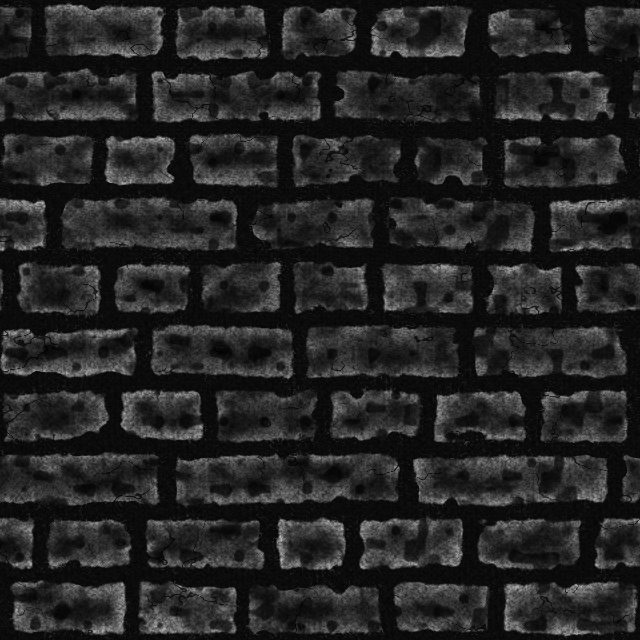
Reproduce this texture map procedurally as a Shadertoy shader.

```glsl
// Old charcoal brick wall: ten courses of uneven bricks in black mortar.
// Each brick is a rounded box distance with a noisy, chipped outline,
// a pale worn rim, a sooty middle, fine cracks and coarse grain.

float hash(vec2 p) {
    return fract(sin(dot(p, vec2(127.1, 311.7))) * 43758.5453);
}

float noise(vec2 p) {
    vec2 i = floor(p), f = fract(p);
    f = f * f * (3.0 - 2.0 * f);
    return mix(mix(hash(i), hash(i + vec2(1, 0)), f.x),
               mix(hash(i + vec2(0, 1)), hash(i + vec2(1, 1)), f.x), f.y);
}

float fbm(vec2 p) {
    float sum = 0.0, amp = 0.533;
    for (int k = 0; k < 4; k++) {
        sum += amp * noise(p);
        p = mat2(1.6, 1.2, -1.2, 1.6) * p + 7.3;
        amp *= 0.5;
    }
    return sum;
}

// Bricks per course and phase of the first joint, top course first
const float COUNT[10] = float[10](6., 4., 6., 4., 7., 4., 6., 3., 6., 5.);
const float PHASE[10] = float[10](.50, .95, .81, .37, .20, .86, .08, .78, .43, .89);

// Joint position in brick units, jittered and wrapping across the canvas
float joint(float i, float count, float row) {
    return i + 0.32 * (hash(vec2(mod(i, count), row + 3.0)) - 0.5);
}

float roundBox(vec2 p, vec2 halfSize, float radius) {
    vec2 q = abs(p) - halfSize + radius;
    return length(max(q, 0.0)) + min(max(q.x, q.y), 0.0) - radius;
}

// Signed distance to the nearest brick; id receives its column and row
float brickDistance(vec2 p, out vec2 id) {
    float y = (1.0 - p.y) * 10.0;
    float row = mod(floor(y), 10.0);
    float count = COUNT[int(row)];
    float x = p.x * count - PHASE[int(row)];
    float i = floor(x);
    if (x < joint(i, count, row)) i -= 1.0;
    else if (x > joint(i + 1.0, count, row)) i += 1.0;
    float left = joint(i, count, row), right = joint(i + 1.0, count, row);
    id = vec2(mod(i, count), row);

    vec2 local = vec2((x - 0.5 * (left + right)) / count, (fract(y) - 0.5) * 0.1);
    local.y += local.x * 0.04 * (hash(id + 9.0) - 0.5);
    float halfHeight = 0.0375 + 0.003 * (hash(id + 21.0) - 0.5);
    return roundBox(local, vec2(0.5 * (right - left) / count - 0.0125, halfHeight), 0.007);
}

void mainImage(out vec4 fragColor, in vec2 fragCoord) {
    vec2 uv = fragCoord / iResolution.xy;
    float pixel = 1.0 / iResolution.y;

    // Gently crooked courses
    vec2 p = uv + 0.007 * (vec2(noise(uv * 9.0), noise(uv * 9.0 + 40.0)) - 0.5);
    vec2 id;
    float d = brickDistance(p, id);

    // Ragged outline with occasional bites
    float wear = hash(id + 5.0);
    d += 0.012 * (fbm(uv * 60.0) - 0.5);
    d += 0.012 * (0.3 + wear) * smoothstep(0.65, 0.95, noise(uv * 34.0 + 11.0));
    float brick = 1.0 - smoothstep(-0.0012 - pixel, 0.0008 + pixel, d);

    // Two sizes of grain
    float fine = noise(uv * 480.0);
    float grain = 0.6 * fine + 0.4 * noise(uv * 230.0 + 17.0);

    // Pale rim fading to a dark, blotchy middle
    float depth = max(-d, 0.0);
    float rim = exp(-pow(depth / 0.018, 1.5));
    float soot = smoothstep(0.22, 0.68, fbm(uv * vec2(32.0, 38.0) + id * 3.7));
    float face = mix(0.13, mix(0.31, 0.43, hash(id + 2.0)), rim);
    face *= mix(0.42, 1.22, soot) * (0.45 + 1.1 * grain);
    face *= mix(0.88, 1.12, hash(id + 13.0));

    // Dark pits and hairline cracks
    face *= 1.0 - 0.65 * smoothstep(0.64, 0.82, noise(uv * 48.0 + id * 5.1));
    float crackLine = abs(fbm(uv * vec2(16.0, 24.0) + id * 8.3) - 0.5);
    float crackMask = smoothstep(0.55, 0.75, noise(uv * 15.0 + 60.0));
    face *= 1.0 - 0.7 * crackMask * (1.0 - smoothstep(0.004, 0.014 + pixel, crackLine));

    // Black mortar with crumbs gathered along the brick edges
    float crumbs = smoothstep(0.58, 0.9, grain) * smoothstep(0.35, 0.7, fbm(uv * 22.0 + 30.0));
    float mortar = 0.02 + 0.045 * fine + 0.22 * crumbs * exp(-max(d, 0.0) / 0.008);

    fragColor = vec4(vec3(mix(mortar, face, brick)), 1.0);
}
```
